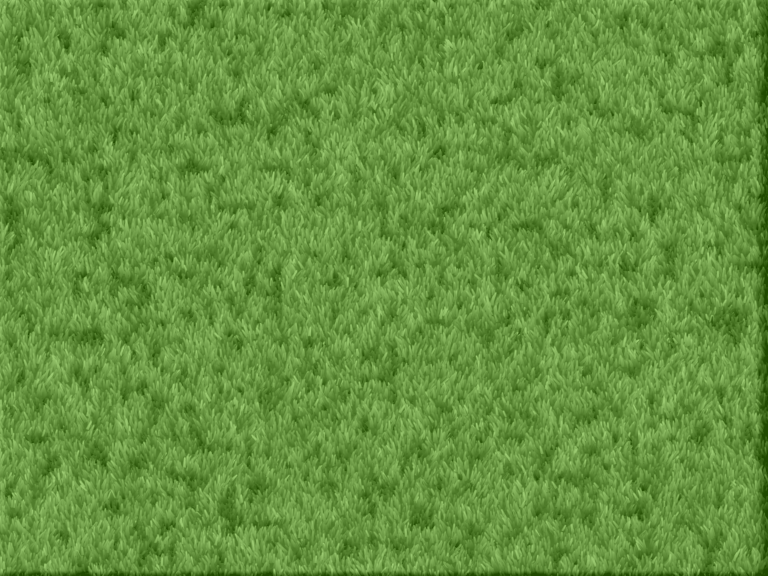
Write a WebGL 1 fragment shader that draws this texture.

```glsl
precision highp float;
// Dense mown grass: every grid cell roots one short, tapered blade, and rows are
// painted from back to front so light tips cover dark roots. Tuft noise varies
// lean, length and tone; a soft bevel shades the borders of the lawn.

uniform vec2 u_resolution;

#define CELLS 168.0        // blade rows per canvas height
#define BLADE_LENGTH 2.8   // in cells
#define BLADE_WIDTH 0.44   // half width at the root, in cells
#define SOFTNESS 0.28      // edge blur, in cells
#define TUFT_SIZE 2.8      // in cells
#define BASE_TONE 0.65
#define TIP_CONTRAST 0.55
#define BLADE_CONTRAST 0.52
#define TUFT_CONTRAST 0.48
#define GAP_DEPTH 0.34
#define FLECK_LIGHT 0.22   // extra light on the few brightest blades
#define BEVEL_WIDTH 0.027  // in canvas heights

const vec3 SHADOW_GREEN = vec3(0.24, 0.41, 0.10);
const vec3 LIGHT_GREEN = vec3(0.53, 0.71, 0.37);

vec3 hash3(vec2 p) {
  vec3 q = fract(p.xyx * vec3(0.1031, 0.1030, 0.0973));
  q += dot(q, q.yxz + 33.33);
  return fract((q.xxy + q.yzz) * q.zyx);
}

// Two independent channels of smooth value noise.
vec2 noise2(vec2 p) {
  vec2 i = floor(p);
  vec2 f = fract(p);
  f = f * f * (3.0 - 2.0 * f);
  vec2 low = mix(hash3(i).xy, hash3(i + vec2(1.0, 0.0)).xy, f.x);
  vec2 high = mix(hash3(i + vec2(0.0, 1.0)).xy, hash3(i + 1.0).xy, f.x);
  return mix(low, high, f.y);
}

// Paints the blade rooted in one cell over the tone behind it.
float paintBlade(float behind, vec2 p, vec2 cell) {
  vec3 place = hash3(cell + 57.0);
  vec3 form = hash3(cell + 311.0);
  vec2 root = cell + place.xy;
  vec2 tuft = noise2(root / TUFT_SIZE + 20.0);

  float lean = (tuft.y - 0.5) * 1.1 + (form.x - 0.5) * 0.9;
  vec2 direction = vec2(sin(lean), cos(lean));
  float bladeLength = BLADE_LENGTH * (0.6 + 0.3 * form.y + 0.4 * tuft.x);
  vec2 offset = p - root;
  float along = dot(offset, direction) / bladeLength;
  float across = abs(offset.x * direction.y - offset.y * direction.x);

  float halfWidth = BLADE_WIDTH * (1.0 - 0.6 * clamp(along, 0.0, 1.0));
  float cover = 1.0 - smoothstep(halfWidth - SOFTNESS, halfWidth + SOFTNESS, across);
  cover *= smoothstep(-0.1, 0.1, along) * (1.0 - smoothstep(0.75, 1.0, along));

  float tone = BASE_TONE + TIP_CONTRAST * (along - 0.5);
  tone += BLADE_CONTRAST * (form.z - 0.5) + TUFT_CONTRAST * (tuft.x - 0.5);
  tone += FLECK_LIGHT * smoothstep(0.9, 1.0, form.z);
  tone -= GAP_DEPTH * (1.0 - smoothstep(0.12, 0.34, tuft.x));
  return mix(behind, tone, cover);
}

float grassTone(vec2 p) {
  vec2 home = floor(p);
  float tone = 0.25;
  for (int row = 0; row < 5; row++) {
    for (int column = -3; column <= 3; column++) {
      tone = paintBlade(tone, p, home + vec2(float(column), -float(row)));
    }
  }
  return tone;
}

// Dark right and bottom borders, thin light left and top ones.
float bevelTone(vec2 p, vec2 size) {
  float right = 1.0 - smoothstep(0.0, BEVEL_WIDTH, size.x - p.x);
  float bottom = 1.0 - smoothstep(0.0, BEVEL_WIDTH * 0.4, p.y);
  float lit = 1.0 - smoothstep(0.0, BEVEL_WIDTH * 0.35, min(p.x, size.y - p.y));
  return 0.14 * lit - 0.75 * max(right, bottom);
}

void main() {
  vec2 p = gl_FragCoord.xy / u_resolution.y;
  vec2 size = vec2(u_resolution.x / u_resolution.y, 1.0);
  float tone = grassTone(p * CELLS);
  tone += 0.06 * (noise2(p * 9.0).x - 0.5);
  tone = clamp(tone + bevelTone(p, size), -0.4, 1.25);
  gl_FragColor = vec4(mix(SHADOW_GREEN, LIGHT_GREEN, tone), 1.0);
}
```
